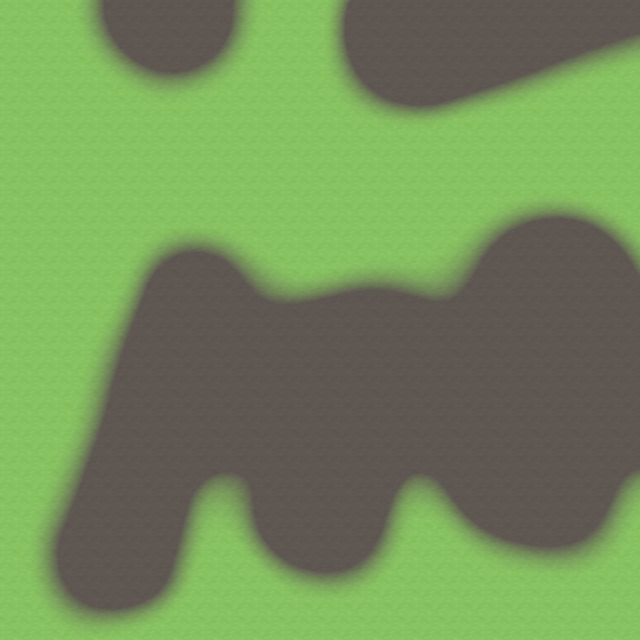
Give the GLSL for this texture, as a Shadertoy shader.

```glsl
vec2 gradientAt(vec2 cell) {
    vec3 h = fract(cell.xyx * vec3(0.1031, 0.1030, 0.0973));
    h += dot(h, h.yzx + 33.33);
    float angle = 6.2832 * fract((h.x + h.y) * h.z);
    return vec2(cos(angle), sin(angle));
}

// Gradient noise that repeats after the given number of cells
float gradientNoise(vec2 p, float period) {
    vec2 i = floor(p), f = p - i;
    vec2 u = f * f * f * (f * (f * 6.0 - 15.0) + 10.0);
    vec4 corner;
    for (int k = 0; k < 4; k++) {
        vec2 o = vec2(k & 1, k >> 1);
        corner[k] = dot(gradientAt(mod(i + o, period) + 7.0), f - o);
    }
    return mix(mix(corner.x, corner.y, u.x), mix(corner.z, corner.w, u.x), u.y);
}

float capsule(vec2 p, vec2 a, vec2 b, float radius) {
    vec2 ab = b - a;
    float h = clamp(dot(p - a, ab) / dot(ab, ab), 0.0, 1.0);
    return length(p - a - ab * h) - radius;
}

float smoothMin(float a, float b, float k) {
    float h = max(k - abs(a - b), 0.0) / k;
    return min(a, b) - 0.25 * k * h * h;
}

// Signed distance to the bare earth
float earthDistance(vec2 p) {
    p += 0.025 * vec2(gradientNoise(p * 4.0, 64.0), gradientNoise(p * 4.0 + 19.0, 64.0));

    // Long body crossed by leaning lobes
    float d = capsule(p, vec2(0.33, 0.395), vec2(1.1, 0.4), 0.13);
    for (int i = 0; i < 3; i++) {
        float n = float(i);
        vec2 foot = vec2(0.18 + 0.325 * n, 0.14 + 0.07 * n);
        vec2 head = vec2(0.31 + 0.28 * n, 0.465 + 0.05 * cos(3.1416 * n));
        d = smoothMin(d, capsule(p, foot, head, 0.088 + 0.022 * n), 0.06);
    }

    // Patches entering from the upper edge
    for (int i = 0; i < 2; i++) {
        float n = float(i);
        vec2 tip = vec2(0.26 + 0.4 * n, 0.98 - 0.02 * n);
        vec2 root = tip + vec2(0.01 + 0.34 * n, 0.12);
        d = smoothMin(d, capsule(p, tip, root, 0.1 + 0.015 * n), 0.04);
    }
    return d;
}

void mainImage(out vec4 fragColor, in vec2 fragCoord) {
    vec2 uv = fragCoord / iResolution.xy;

    // Crisp at the earth, fading slowly into the grass
    float fadeWidth = 0.05 + 0.02 * gradientNoise(uv * 5.0 + 31.0, 64.0);
    float t = clamp(earthDistance(uv) / fadeWidth, 0.0, 1.0);
    float grass = 1.0 - (1.0 - t) * (1.0 - t);
    vec3 color = mix(vec3(0.37, 0.34, 0.32), vec3(0.53, 0.76, 0.38), grass);

    // Faint repeating tile with slanted strokes and a dark row
    vec2 tile = uv * 48.0;
    float strokes = gradientNoise(vec2(tile.x + tile.y, tile.y * 2.0 - tile.x) * 2.0, 6.0);
    float row = cos(6.2832 * tile.y) * (0.6 + 0.4 * cos(6.2832 * tile.x));
    float weave = 0.045 * strokes + 0.009 * row;
    color += weave * mix(vec3(0.5), vec3(1.1, 0.7, 1.0), grass);

    fragColor = vec4(color, 1.0);
}
```
